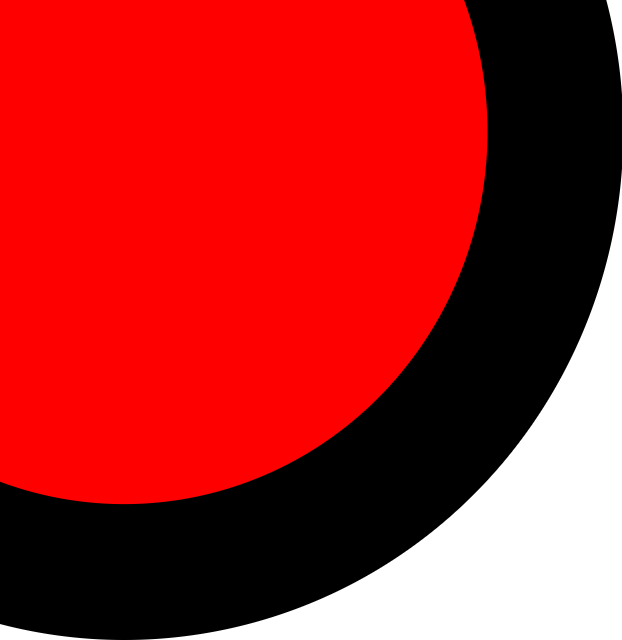
Give the GLSL for this background, as a WebGL 2 fragment shader.

```glsl
#version 300 es
precision highp float;

uniform vec2 u_resolution;
out vec4 fragColor;

// Lengths are in units of the canvas height
const vec2 CENTER = vec2(0.1940, 0.7943);
const vec2 DISC_RADII = vec2(0.5677, 0.5820);
const vec2 RING_RADII = vec2(0.7799, 0.7943);

const vec3 DISC_COLOR = vec3(1.0, 0.0, 0.0);
const vec3 RING_COLOR = vec3(0.0);
const vec3 PAPER_COLOR = vec3(1.0);

// Approximate signed distance to an axis-aligned ellipse
float ellipseDistance(vec2 p, vec2 radii) {
    float level = length(p / radii);
    float slope = length(p / (radii * radii));
    return level * (level - 1.0) / max(slope, 1e-4);
}

// Coverage of a shape, smoothed across one pixel
float coverage(float dist) {
    return clamp(0.5 - dist * u_resolution.y, 0.0, 1.0);
}

void main() {
    vec2 p = gl_FragCoord.xy / u_resolution.y - CENTER;

    // Layers from back to front: paper, ring, disc
    vec3 color = PAPER_COLOR;
    color = mix(color, RING_COLOR, coverage(ellipseDistance(p, RING_RADII)));
    color = mix(color, DISC_COLOR, coverage(ellipseDistance(p, DISC_RADII)));

    fragColor = vec4(color, 1.0);
}
```
